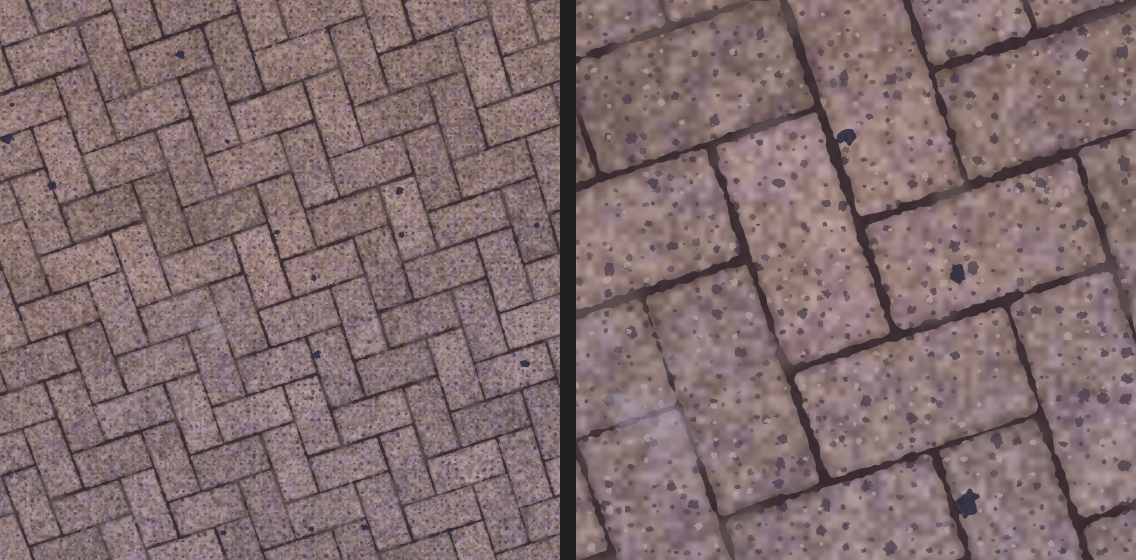
Left, the full canvas; right, a detail of the centre.
A Shadertoy shader for this texture:

```glsl
// Weathered herringbone brick paving, seen tilted and slightly in perspective.

const vec3 WARM_BRICK = vec3(0.565, 0.470, 0.445);
const vec3 COOL_BRICK = vec3(0.550, 0.474, 0.480);
const vec3 JOINT_DARK = vec3(0.215, 0.160, 0.180);
const vec3 JOINT_DUST = vec3(0.350, 0.290, 0.300);
const vec3 PIT_COLOR = vec3(0.290, 0.245, 0.300);
const vec3 CHIP_COLOR = vec3(0.720, 0.640, 0.620);
const vec3 TAR_COLOR = vec3(0.160, 0.160, 0.240);
const vec3 SCUFF_COLOR = vec3(0.640, 0.590, 0.660);

float hash(vec2 p) {
    vec3 q = fract(vec3(p.xyx) * 0.1031);
    q += dot(q, q.yzx + 33.33);
    return fract((q.x + q.y) * q.z);
}

float noise(vec2 p) {
    vec2 i = floor(p), f = fract(p);
    f = f * f * (3.0 - 2.0 * f);
    return mix(mix(hash(i), hash(i + vec2(1, 0)), f.x),
               mix(hash(i + vec2(0, 1)), hash(i + vec2(1, 1)), f.x), f.y);
}

float fbm(vec2 p) {
    float sum = 0.0, amp = 0.5;
    for (int i = 0; i < 4; i++) {
        sum += amp * noise(p);
        p = p * 2.03 + 17.0;
        amp *= 0.5;
    }
    return sum / 0.9375;
}

float roundedBox(vec2 p, vec2 halfSize, float radius) {
    vec2 d = abs(p) - halfSize + radius;
    return length(max(d, 0.0)) + min(max(d.x, d.y), 0.0) - radius;
}

// Canvas position (y down, centred) to paving units of one brick width.
vec2 toPaving(vec2 p) {
    const vec2 along = vec2(0.0645, -0.0213);
    const vec2 across = vec2(0.0227, 0.0676);
    vec2 flatPos = p / (1.0 - 0.077 * p.y);
    return inverse(mat2(along, across)) * (flatPos - vec2(0.001, -0.0345));
}

// Finds the brick under g: xy = its corner, zw = its size.
vec4 herringbone(vec2 g) {
    vec2 cell = floor(g);
    float t = mod(cell.x + cell.y, 4.0);
    if (t < 1.5) return vec4(cell - vec2(step(0.5, t), 0), 2, 1);
    return vec4(cell - vec2(0, step(2.5, t)), 1, 2);
}

// Irregular dots, at most one per grid cell; radii are in cells.
float specks(vec2 p, float cells, float density, vec2 radii, float pixel) {
    vec2 q = p * cells;
    vec2 id = floor(q) + cells;
    float radius = mix(radii.x, radii.y, pow(hash(id + 7.1), 2.0));
    vec2 center = mix(vec2(0.35), vec2(0.65), vec2(hash(id + 3.7), hash(id + 51.3)));
    vec2 d = fract(q) - center;
    float dist = length(d * vec2(1.0, mix(0.8, 1.4, hash(id + 23.0))));
    dist += radius * 0.7 * (noise(q * 2.0 / radius) - 0.5);
    float aa = pixel * cells * 0.8;
    return step(hash(id), density) * (1.0 - smoothstep(radius - aa, radius + aa, dist));
}

vec3 brickSurface(vec2 p, vec2 id, float pixel) {
    float warmth = smoothstep(0.5, -0.4, p.y + 0.4 * p.x + 0.5 * (fbm(p * 5.0) - 0.5));
    vec3 col = mix(COOL_BRICK, WARM_BRICK, clamp(warmth + 0.4 * (hash(id + 9.0) - 0.5), 0.0, 1.0));
    col *= 1.0 + 0.12 * (hash(id) - 0.5);
    col *= 1.0 + 0.24 * (fbm(p * 14.0 + 40.0) - 0.5);
    // Sandy grain in brightness, with a faint violet shift
    col += 0.17 * (noise(p * 240.0 + 300.0) - 0.5) + 0.11 * (noise(p * 120.0 + 500.0) - 0.5);
    col += vec3(-0.01, -0.01, 0.035) * smoothstep(0.45, 0.8, noise(p * 75.0 + 200.0));
    // Pits and pale chips
    col = mix(col, PIT_COLOR, 0.75 * specks(p, 78.0, 0.5, vec2(0.09, 0.28), pixel));
    col = mix(col, PIT_COLOR, 0.55 * specks(p + 0.37, 125.0, 0.3, vec2(0.12, 0.3), pixel));
    return mix(col, CHIP_COLOR, 0.7 * specks(p + 0.71, 95.0, 0.25, vec2(0.1, 0.22), pixel));
}

void mainImage(out vec4 fragColor, in vec2 fragCoord) {
    float pixel = 1.0 / iResolution.y;
    vec2 p = (fragCoord - 0.5 * iResolution.xy) * pixel;
    p.y = -p.y;

    // Brick outline with uneven placement and worn edges
    vec2 g = toPaving(p);
    vec4 brick = herringbone(g);
    vec2 id = brick.xy + 100.0;
    vec2 shift = 0.03 * (vec2(hash(id + 1.3), hash(id + 5.9)) - 0.5);
    vec2 local = g - brick.xy - 0.5 * brick.zw - shift;
    float inset = mix(0.020, 0.038, hash(id + 31.0));
    float edge = roundedBox(local, 0.5 * brick.zw - inset, 0.06);
    edge += 0.035 * (noise(g * 9.0 + 90.0) - 0.5) + 0.025 * (noise(g * 22.0 + 150.0) - 0.5);

    vec3 col = brickSurface(p, id, pixel);
    col *= 1.0 - 0.16 * smoothstep(-0.09, 0.0, edge);

    // Sand-filled joints
    float dust = smoothstep(0.5, 0.85, noise(g * 2.3 + 60.0)) + 0.3 * noise(p * 200.0 + 400.0);
    vec3 joint = mix(JOINT_DARK, JOINT_DUST, clamp(dust, 0.0, 1.0));
    float aa = pixel * 11.0;
    col = mix(col, joint, smoothstep(-aa, aa, edge));

    // Scattered tar spots and one pale scuff
    col = mix(col, TAR_COLOR, 0.85 * specks(p + 0.13, 13.0, 0.07, vec2(0.06, 0.14), pixel));
    vec2 scuffPos = (p - vec2(-0.135, 0.07)) * vec2(18.0, 28.0);
    float scuff = exp(-dot(scuffPos, scuffPos)) * smoothstep(0.35, 0.65, fbm(p * 45.0 + 80.0));
    col = mix(col, SCUFF_COLOR, 0.8 * scuff);

    fragColor = vec4(clamp(col, 0.0, 1.0), 1.0);
}
```
